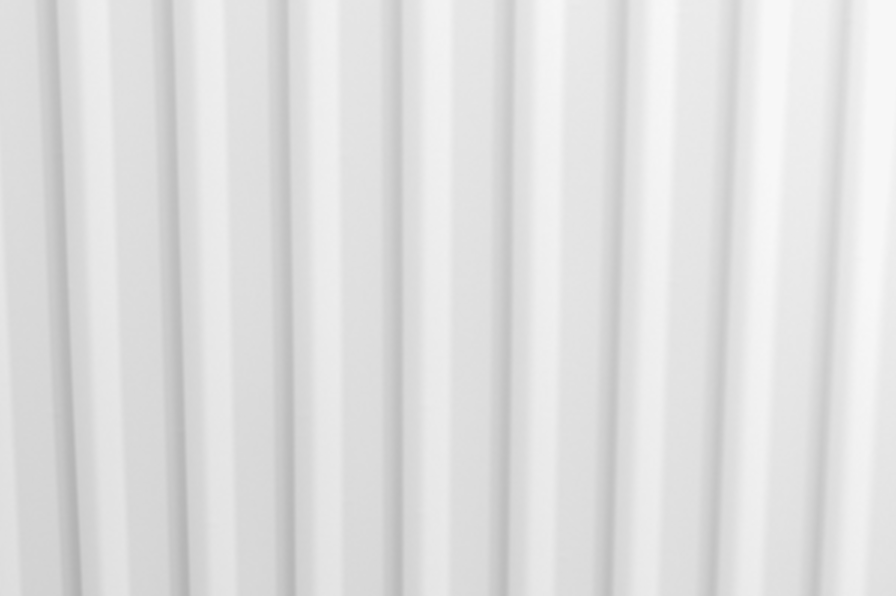
A Shadertoy shader for this texture:

```glsl
#define PITCH_TOP 0.1271
#define PITCH_BOTTOM 0.1180
#define VANISH_X 0.4487
#define BEND 0.0036
#define FACE_TONE 0.874
#define LIGHT_SLOPE vec2(0.060, 0.050)
#define DENT_CHANCE 0.3
#define GRAIN 0.006

float hash(vec2 p) {
    p = fract(p * vec2(0.1031, 0.1137));
    p += dot(p, p.yx + 33.33);
    return fract((p.x + p.y) * p.x * 7.31);
}

float noise(vec2 p) {
    vec2 i = floor(p), f = fract(p);
    f = f * f * (3.0 - 2.0 * f);
    return mix(mix(hash(i), hash(i + vec2(1, 0)), f.x),
               mix(hash(i + vec2(0, 1)), hash(i + vec2(1, 1)), f.x), f.y);
}

float ramp(float center, float halfWidth, float s) {
    return smoothstep(center - halfWidth, center + halfWidth, s);
}

// Shade of one corrugation relative to its flat face; s runs 0..1 from mid-face
float foldShade(float s, float blur, float depth) {
    float groove = -0.050 * ramp(0.22, 0.025 + blur, s)
                 - 0.056 * ramp(0.31, 0.055, s)
                 + 0.106 * ramp(0.40, 0.022 + blur, s);
    float inset = -0.014 * ramp(0.38, 0.02, s) * (1.0 - ramp(0.50, 0.09, s));
    float ridge = 0.050 * (ramp(0.585, 0.050 + blur, s) - ramp(0.84, 0.035 + blur, s));
    float faceFall = 0.006 * sin(6.2832 * (s + 0.35));
    return groove * depth + inset + ridge + faceFall;
}

// Sparse shallow dents, lit on the upper side
float dents(vec2 p) {
    vec2 cell = floor(p * 7.0);
    vec2 center = 0.25 + 0.5 * vec2(hash(cell + 3.1), hash(cell + 17.7));
    vec2 d = (fract(p * 7.0) - center) / vec2(0.055, 0.030);
    float present = step(hash(cell + 41.3), DENT_CHANCE);
    return present * 0.012 * d.y * exp(-dot(d, d));
}

void mainImage(out vec4 fragColor, in vec2 fragCoord) {
    vec2 uv = fragCoord / iResolution.xy;
    vec2 p = fragCoord / iResolution.x;

    // Fold coordinate: sheets spread towards the top and narrow to the right
    float u = (uv.x - VANISH_X) / mix(PITCH_BOTTOM, PITCH_TOP, uv.y);
    float fold = u + BEND * u * u;
    fold += 0.012 * (noise(vec2(floor(fold + 0.4) * 5.0, uv.y * 2.5)) - 0.5);
    float s = fract(fold + 0.4);

    // Grooves turn softer and paler towards the lit upper right
    float blur = 0.006 + 0.035 * uv.x * uv.x;
    float depth = 1.12 - 0.22 * uv.x - 0.16 * uv.y;

    float tone = FACE_TONE + dot(uv - 0.5, LIGHT_SLOPE);
    tone += foldShade(s, blur, depth);
    tone += 0.022 * smoothstep(0.7, 1.0, uv.x) * uv.y;

    // Surface wear and fine grain
    tone += dents(p);
    tone += 0.006 * (noise(p * vec2(14.0, 6.0)) - 0.5);
    tone += GRAIN * (noise(p * 300.0) - 0.5);

    fragColor = vec4(vec3(clamp(tone, 0.0, 0.97)), 1.0);
}
```
